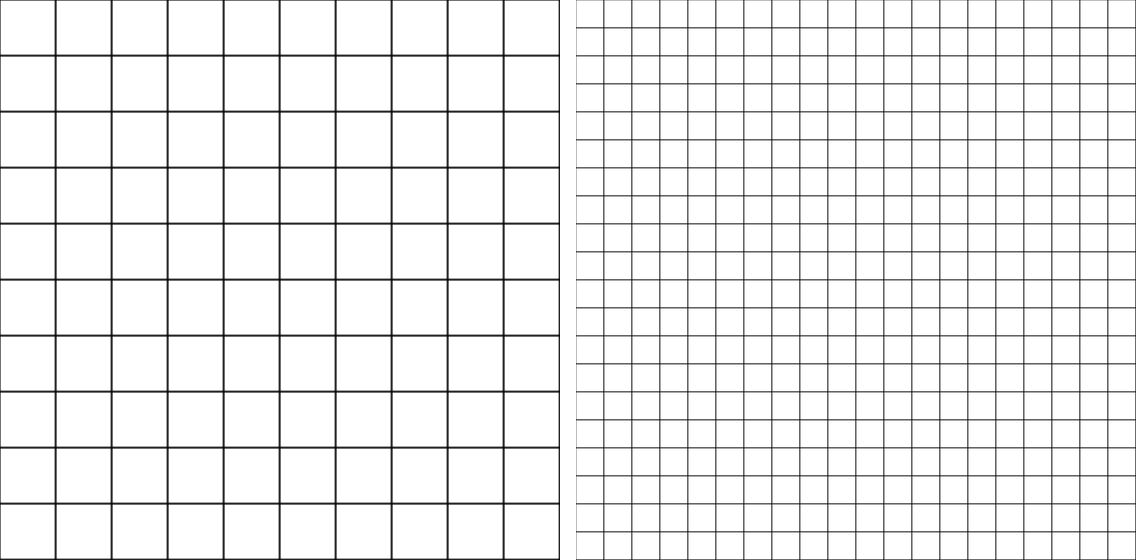
Left: one tile. Right: repeated 2 by 2.
This pattern is drawn by a WebGL 1 fragment shader. Its source:

```glsl
precision highp float;
// Plain square grid: thin soft black rules on white paper, ten cells each way.
// Each axis yields a line coverage from the distance to the nearest cell border;
// the two coverages multiply, so crossings come out darker than single rules.

uniform vec2 u_resolution;

const float CELLS = 10.0;            // whole number of cells per side, so it tiles
const float LINE_WIDTH = 0.0036;     // in canvas units
const float LINE_SOFTNESS = 0.0024;  // width of the edge ramp, in canvas units
const float LINE_OPACITY = 0.88;
const vec2 GRID_SHIFT = vec2(-0.0006, 0.0006); // rules sit slightly left and up
const vec3 PAPER = vec3(1.0);
const vec3 INK = vec3(0.0);

// Distance to the nearest cell border on each axis, in canvas units.
vec2 borderDistance(vec2 uv) {
  vec2 cell = fract(uv * CELLS);
  return min(cell, 1.0 - cell) / CELLS;
}

// Coverage of a soft rule, with a ramp never narrower than one pixel.
vec2 lineCoverage(vec2 dist, vec2 pixel) {
  vec2 ramp = max(vec2(LINE_SOFTNESS), pixel);
  return clamp(0.5 + (0.5 * LINE_WIDTH - dist) / ramp, 0.0, 1.0);
}

void main() {
  vec2 uv = gl_FragCoord.xy / u_resolution;
  vec2 dist = borderDistance(uv - GRID_SHIFT);
  vec2 coverage = LINE_OPACITY * lineCoverage(dist, 1.0 / u_resolution);

  // Overlay the vertical and horizontal rules.
  float paperLeft = (1.0 - coverage.x) * (1.0 - coverage.y);
  gl_FragColor = vec4(mix(INK, PAPER, paperLeft), 1.0);
}
```
